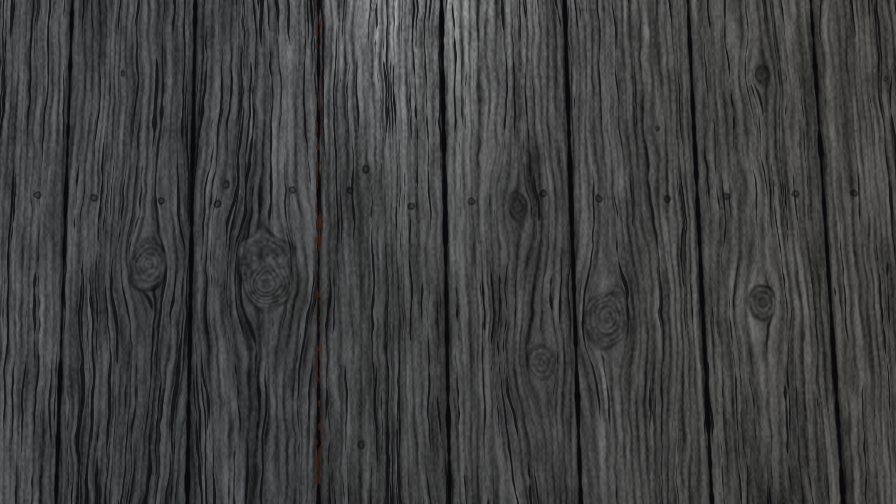
Reproduce this texture procedurally as a Shadertoy shader.

```glsl
// Weathered charcoal planks with wavy grain, knots, splits and a soft light from above.

const vec3 GAP_COLOR = vec3(0.035, 0.035, 0.042);
const vec3 DEBRIS_COLOR = vec3(0.25, 0.13, 0.08);
const float PLANK_WIDTH = 0.252;
const float DEBRIS_GAP = 3.0;

float hash(vec2 p) {
    vec3 q = fract(p.xyx * 0.1031);
    q += dot(q, q.yzx + 33.33);
    return fract((q.x + q.y) * q.z);
}

float noise(vec2 p) {
    vec2 i = floor(p), f = fract(p);
    f = f * f * (3.0 - 2.0 * f);
    float low = mix(hash(i), hash(i + vec2(1, 0)), f.x);
    float high = mix(hash(i + vec2(0, 1)), hash(i + vec2(1, 1)), f.x);
    return mix(low, high, f.y);
}

// Layered noise stretched along the plank
float streaks(vec2 p, float seed) {
    float sum = 0.0, weight = 0.4;
    vec2 scale = vec2(60.0, 3.0);
    for (int i = 0; i < 3; i++) {
        sum += weight * noise(p * scale + seed);
        scale *= vec2(1.9, 2.6);
        weight *= 0.95;
    }
    return sum / 1.141;
}

// Knot centre (xy) and radius (z); many planks have only a speck
vec3 knotOf(float id, float k) {
    vec2 seed = vec2(id * 3.7 + 1.3, k * 9.1 + 4.0);
    float size = smoothstep(0.35, 0.9, hash(seed + 5.0));
    float radius = mix(mix(0.006, 0.065, size), mix(0.004, 0.02, size), k);
    float x = (hash(seed) - 0.5) * 0.12;
    float y = mix(0.08, 0.5, hash(seed + 11.0)) + 0.45 * k;
    return vec3(x, y, radius);
}

float knotDistance(vec2 p, vec3 knot) {
    vec2 d = (p - knot.xy) * vec2(1.0, 0.75);
    float wobble = noise(p * 24.0 + knot.z * 900.0) - 0.5;
    return length(d) + wobble * knot.z * 0.6;
}

// Thin dark checks that open and close along the grain
float checks(vec2 p, float density, float amount, float seed, float px) {
    float x = p.x * density;
    float cell = floor(x);
    float center = 0.5 + 0.5 * (noise(vec2(cell * 5.3 + seed, p.y * 14.0)) - 0.5);
    float ends = noise(vec2(cell * 7.1 + seed + 40.0, p.y * 5.0));
    float chips = noise(vec2(cell * 3.3 + seed + 90.0, p.y * 45.0));
    float opening = ends + 0.22 * (chips - 0.5);
    float halfWidth = max(0.0, opening - 1.0 + amount) * 0.6 / density;
    float d = abs(fract(x) - center) / density;
    float line = 1.0 - smoothstep(halfWidth - 0.6 * px, halfWidth + 0.6 * px, d);
    return line * smoothstep(0.0, 0.0015, halfWidth);
}

float nail(vec2 p, vec2 center, float radius, float px) {
    float d = length(p - center) + 0.003 * (noise(p * 150.0) - 0.5);
    float rim = 1.0 - smoothstep(radius - px, radius + px, d);
    float head = 1.0 - smoothstep(radius * 0.5 - px, radius * 0.5 + px, d);
    return rim * 0.5 - head * 0.25;
}

float lightAt(vec2 p) {
    vec2 d = p - vec2(0.84, 1.03);
    float spot = exp(-d.x * d.x / 0.045 - d.y * d.y / 0.075);
    float glow = exp(-d.x * d.x / 0.5 - d.y * d.y / 0.7);
    return 0.232 + 0.2 * spot + 0.045 * glow;
}

void mainImage(out vec4 fragColor, in vec2 fragCoord) {
    vec2 p = fragCoord / iResolution.y;
    float px = 1.0 / iResolution.y;

    // Planks fan out slightly towards the bottom
    float u = (p.x - mix(0.111, 0.1435, p.y)) / mix(0.2604, 0.2442, p.y) + 1.0;
    float id = floor(u), gapId = floor(u + 0.5);
    float seed = id * 17.0 + 3.0;
    float age = mix(1.0, 0.35, smoothstep(2.0, 5.0, id));
    vec2 q = vec2((u - id - 0.5) * PLANK_WIDTH, p.y);

    // Grain coordinate, bent by waves and pushed aside by knots
    vec2 grain = q;
    grain.x += 0.016 * (noise(vec2(q.x * 14.0 + seed, q.y * 3.5)) - 0.5);
    grain.x += 0.006 * (noise(vec2(q.x * 32.0 + seed, q.y * 16.0)) - 0.5);
    grain.x += 0.0025 * (noise(vec2(q.x * 70.0 + seed, q.y * 45.0)) - 0.5);
    for (int k = 0; k < 2; k++) {
        vec3 knot = knotOf(id, float(k));
        vec2 d = (q - knot.xy) * vec2(1.0, 0.6);
        float r2 = knot.z * knot.z * 1.6;
        grain.x -= d.x * r2 / (dot(d, d) + r2);
    }

    // Growth rings with sharp dark lines, and fibres
    float phase = grain.x * mix(340.0, 500.0, hash(vec2(seed, 2.0)));
    phase += 6.0 * noise(vec2(grain.x * 18.0 + seed, q.y * 2.0));
    float ring = 0.3 - pow(0.5 + 0.5 * sin(phase), 2.5);
    float ringStrength = noise(vec2(grain.x * 30.0 - seed, q.y * 5.0) + 8.0);
    float tone = 1.04 + 1.25 * (streaks(grain, seed) - 0.5);
    tone += mix(0.15, 0.5, ringStrength) * ring;
    tone += 0.28 * (noise(p * vec2(300.0, 150.0)) - 0.5);
    tone *= mix(0.92, 1.08, hash(vec2(seed, 9.0)));

    // Open checks, plus one long split in each plank
    float crack = checks(grain, 115.0, mix(0.28, 0.46, age), seed, px);
    crack = max(crack, checks(grain, 58.0, mix(0.22, 0.37, age), seed + 70.0, px));
    float splitX = (hash(vec2(seed, 31.0)) - 0.5) * 0.12;
    float splitWidth = 0.005 * (noise(vec2(seed, q.y * 5.0)) - 0.45)
                     + 0.002 * (noise(vec2(seed, q.y * 40.0)) - 0.5);
    float split = 1.0 - smoothstep(-px, px, abs(grain.x - splitX) - splitWidth);
    crack = max(crack, split);

    // Knots: fine rings that blend into the surrounding wood
    for (int k = 0; k < 2; k++) {
        vec3 knot = knotOf(id, float(k));
        float d = knotDistance(q, knot);
        float inside = 1.0 - smoothstep(knot.z * 0.85, knot.z * 1.02, d);
        float rings = 0.9 + 0.13 * sin(d * 650.0 + 4.0 * noise(q * 40.0));
        rings += 0.5 * (noise(q * 160.0) - 0.5) + 0.3 * (noise(q * 60.0) - 0.5);
        tone = mix(tone, rings * mix(1.0, 0.7, float(k)), inside * 0.85);
        crack *= 1.0 - 0.6 * inside;
        float rim = (d - knot.z) / (0.002 + knot.z * 0.04);
        tone *= 1.0 - 0.6 * exp(-rim * rim) * noise(q * 35.0 + 5.0);
    }

    // A pair of nails across every plank
    for (int side = -1; side <= 1; side += 2) {
        float jitter = hash(vec2(seed, float(side) + 6.0)) - 0.5;
        vec2 center = vec2(float(side) * 0.068 + jitter * 0.02, 0.61 + jitter * 0.04);
        tone *= 1.0 - nail(q, center, 0.0075, px);
    }

    // Ragged gaps with shaded edges
    float edge = abs(u - gapId) * PLANK_WIDTH;
    float ragged = noise(vec2(gapId * 13.0, p.y * 24.0)) - 0.5;
    ragged += 0.6 * (noise(vec2(u * 3.0 + gapId * 7.0, p.y * 75.0)) - 0.5);
    float gapWidth = mix(0.0022, 0.0044, hash(vec2(gapId, 21.0))) + ragged * 0.003;
    float gap = 1.0 - smoothstep(gapWidth - px, gapWidth + px, edge);
    tone *= mix(0.7, 1.0, smoothstep(0.0, 0.014, edge));

    vec3 tint = mix(vec3(0.98, 1.0, 1.03), vec3(1.01, 1.0, 0.98), p.x / 1.78);
    vec3 color = tint * lightAt(p) * max(tone, 0.2);
    color = mix(color, GAP_COLOR * 1.5, crack * 0.85);
    color = mix(color, GAP_COLOR, gap);

    // Dry needles and leaf crumbs caught in one gap
    float crumbs = smoothstep(0.62, 0.75, noise(p * vec2(210.0, 65.0)));
    crumbs *= (1.0 - smoothstep(0.004, 0.009, edge)) * (1.0 - step(0.5, abs(gapId - DEBRIS_GAP)));
    color = mix(color, DEBRIS_COLOR, crumbs * 0.7);

    fragColor = vec4(color, 1.0);
}
```
